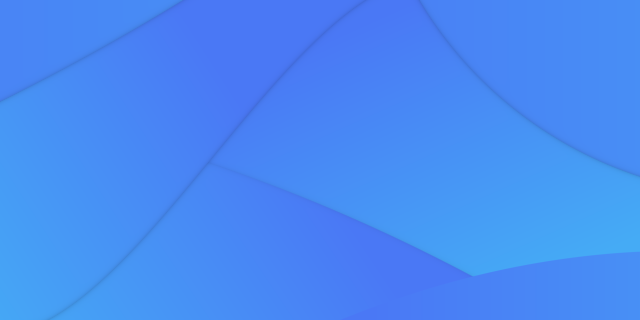
Give the GLSL for this background, as a Shadertoy shader.

```glsl
const vec3 DEEP_BLUE = vec3(0.29, 0.47, 0.96);
const vec3 SKY_BLUE = vec3(0.27, 0.67, 0.96);

// Edge curves: cubic coefficients in x, measured from a start x
const vec4 CORNER_EDGE = vec4(0.682, 0.497, 0.101, 0.0);
const vec4 SEAM_EDGE = vec4(0.492, 1.214, 0.042, -0.84);
const vec4 FOLD_EDGE = vec4(0.492, -0.3316, -0.12, 0.0);
const vec4 HILL_EDGE = vec4(0.2135, 0.048, -0.192, 0.0);
const float SEAM_START = 0.651;
const float SEAM_END = 1.3;
const float HILL_START = 2.0;
const vec2 DISC_CENTER = vec2(2.3866, 1.6385);
const float DISC_RADIUS = 1.2517;

// Panel shades: offset, change along x, change along y
const vec3 LEFT_SHADE = vec3(0.925, -0.775, -0.5);
const vec3 MIDDLE_SHADE = vec3(0.4, 0.425, -0.95);
const vec3 FOLD_SHADE = vec3(0.975, -0.75, -0.5);
const vec3 HILL_SHADE = vec3(-0.635, 0.55, 0.0);
const vec3 CORNER_SHADE = vec3(0.25, 0.25, 0.0);
const vec3 DISC_SHADE = vec3(-0.27, 0.35, 0.0);

const float SHADOW_WIDTH = 0.006;
const float SHADOW_STRENGTH = 0.11;
const float FOLD_SHADOW = 0.05;

// Approximate signed distance to a cubic curve, positive above it
float curveDistance(vec2 p, float start, vec4 k) {
    float x = p.x - start;
    float height = k.x + x * (k.y + x * (k.z + x * k.w));
    float slope = k.y + x * (2.0 * k.z + 3.0 * k.w * x);
    return (p.y - height) / sqrt(1.0 + slope * slope);
}

vec3 panelColor(vec2 p, vec3 shade) {
    float t = clamp(dot(shade, vec3(1.0, p)), 0.0, 1.0);
    return mix(DEEP_BLUE, SKY_BLUE, t);
}

// Coverage of a shape whose inside has negative distance
float coverage(float d) {
    float halfPixel = 0.75 / iResolution.y;
    return 1.0 - smoothstep(-halfPixel, halfPixel, d);
}

float edgeShadow(float d, float strength) {
    return 1.0 - strength * exp(-abs(d) / SHADOW_WIDTH);
}

void mainImage(out vec4 fragColor, in vec2 fragCoord) {
    vec2 p = fragCoord / iResolution.y;

    float corner = -curveDistance(p, 0.0, CORNER_EDGE);
    float seam = curveDistance(vec2(min(p.x, SEAM_END), p.y), SEAM_START, SEAM_EDGE);
    float fold = curveDistance(p, SEAM_START, FOLD_EDGE);
    float disc = length(p - DISC_CENTER) - DISC_RADIUS;
    float hill = curveDistance(p, HILL_START, HILL_EDGE);

    // Right of the seam: middle panel with the folded panel below
    vec3 right = mix(panelColor(p, MIDDLE_SHADE), panelColor(p, FOLD_SHADE), coverage(fold));
    right *= edgeShadow(fold, FOLD_SHADOW);

    vec3 color = mix(panelColor(p, LEFT_SHADE), right, coverage(seam));
    color *= edgeShadow(seam, SHADOW_STRENGTH);

    // Overlapping corner panels
    color = mix(color, panelColor(p, CORNER_SHADE), coverage(corner));
    color *= edgeShadow(corner, SHADOW_STRENGTH);
    color = mix(color, panelColor(p, DISC_SHADE), coverage(disc));
    color *= edgeShadow(disc, SHADOW_STRENGTH);

    // Foreground hill
    color = mix(color, panelColor(p, HILL_SHADE), coverage(hill));

    fragColor = vec4(color, 1.0);
}
```
